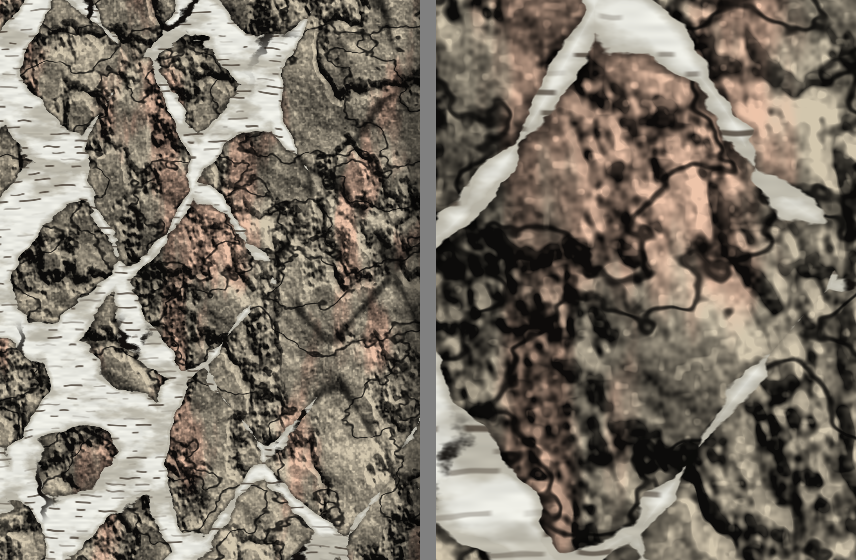
Left: the whole. Right: its middle third, enlarged.
Reproduce this texture procedurally as a Shadertoy shader.

```glsl
// Birch trunk: rugged dark bark plates split by a web of white papery bark.
#define PLATE_PITCH vec2(0.235, 0.172)
#define PLATE_JITTER 0.42
#define WHITE_WIDTH 0.27
#define EDGE_ROUGHNESS 0.42
#define RELIEF 5.0
#define BARK_TONE 0.37
#define DASH_GRID vec2(21.0, 84.0)
#define BARK_TINT vec3(1.03, 0.97, 0.85)
#define WARM_TINT vec3(1.16, 0.96, 0.83)
#define PAPER_COLOR vec3(0.91, 0.91, 0.88)
#define DIRTY_PAPER vec3(0.67, 0.65, 0.59)
#define CRACK_COLOR vec3(0.07, 0.06, 0.05)

float hash(vec2 p) {
    vec3 q = fract(p.xyx * 0.1031);
    q += dot(q, q.yzx + 33.33);
    return fract((q.x + q.y) * q.z);
}

float noise(vec2 p) {
    vec2 i = floor(p), f = fract(p);
    f = f * f * (3.0 - 2.0 * f);
    return mix(mix(hash(i), hash(i + vec2(1, 0)), f.x),
               mix(hash(i + vec2(0, 1)), hash(i + vec2(1, 1)), f.x), f.y);
}

float fbm(vec2 p) {
    float sum = 0.0, amp = 0.516;
    for (int k = 0; k < 5; k++) {
        sum += amp * noise(p);
        p = mat2(1.6, 1.2, -1.2, 1.6) * p + 17.3;
        amp *= 0.5;
    }
    return sum;
}

// Gap between the two nearest plate centres of a staggered diamond lattice.
float plateEdge(vec2 p) {
    vec2 q = p / PLATE_PITCH;
    float row = floor(q.y), near = 9.0, second = 9.0;
    for (int j = -2; j <= 2; j++) {
        float y = row + float(j);
        float shift = 0.5 * mod(y, 2.0);
        for (int i = -2; i <= 2; i++) {
            vec2 id = vec2(floor(q.x) + float(i), y);
            vec2 jitter = vec2(hash(id + 41.0), hash(id + 83.0)) - 0.5;
            vec2 d = abs(q - id - vec2(shift, 0.0) - PLATE_JITTER * jitter);
            d = pow(d * vec2(2.0, 1.0), vec2(1.3));
            float r = pow(d.x + d.y, 1.0 / 1.3);
            second = min(second, max(near, r));
            near = min(near, r);
        }
    }
    return second - near;
}

float barkHeight(vec2 p) {
    float lumps = fbm(p * vec2(20.0, 17.0));
    float ridges = abs(fbm(p * vec2(13.0, 9.0) + 31.0) - 0.5);
    return lumps + 0.8 * smoothstep(0.0, 0.12, ridges);
}

vec3 barkColor(vec2 p, float edge) {
    float h = barkHeight(p);
    float slope = h - barkHeight(p + vec2(0.0018, 0.0036));
    float broad = fbm(p * vec2(7.0, 5.0) + 5.0);
    float tone = BARK_TONE + 0.55 * (broad - 0.5) + 0.28 * (h - 1.0);
    tone += clamp(RELIEF * slope * 0.5, -0.25, 0.26);
    // lichen grains and fine pits
    tone += 0.16 * smoothstep(0.6, 0.9, noise(p * 190.0));
    tone += 0.16 * (noise(p * 310.0 + 9.0) - 0.5);
    // deep furrows and thin cracks
    float furrow = smoothstep(0.0, 0.22, edge + 0.5 * (fbm(p * 24.0) - 0.4));
    float crack = abs(fbm(p * vec2(9.0, 12.0) + 70.0) - 0.48);
    tone *= mix(0.35, 1.0, furrow);
    tone *= mix(0.25, 1.0, smoothstep(0.002, 0.022, crack));
    float warm = smoothstep(0.55, 0.7, fbm(p * vec2(16.0, 5.0) + 52.0));
    return clamp(tone, 0.045, 0.8) * mix(BARK_TINT, WARM_TINT, warm);
}

// Short dark horizontal dashes, one candidate per grid cell.
float dashes(vec2 p) {
    vec2 q = p * DASH_GRID;
    q.y += 1.4 * noise(p * vec2(9.0, 6.0)) + 0.25 * noise(p * 70.0);
    float row = floor(q.y);
    q.x += 7.0 * hash(vec2(row, 3.0));
    vec2 id = vec2(floor(q.x), row), f = fract(q) - 0.5;
    float halfLength = mix(0.12, 0.46, hash(id + 11.0));
    float along = smoothstep(halfLength, halfLength - 0.1, abs(f.x));
    float across = smoothstep(0.2, 0.06, abs(f.y));
    return along * across * smoothstep(0.3, 0.8, hash(id + 29.0));
}

vec3 paperColor(vec2 p, float depth) {
    float stain = fbm(p * vec2(14.0, 30.0) + 19.0);
    float dirt = smoothstep(0.48, 0.72, stain) + smoothstep(0.17, 0.0, depth);
    vec3 col = mix(PAPER_COLOR, DIRTY_PAPER, clamp(dirt, 0.0, 1.0) * 0.75);
    col *= 0.95 + 0.1 * noise(p * vec2(60.0, 240.0));
    col = mix(col, CRACK_COLOR * 4.0, 0.8 * dashes(p));
    // jagged upright splits
    float split = noise(p * vec2(10.0, 2.5) + 6.0) - 0.5;
    split = abs(split + 0.13 * (fbm(p * vec2(30.0, 48.0)) - 0.5));
    float present = smoothstep(0.45, 0.65, noise(p * vec2(7.0, 8.0) + 14.0));
    return mix(col, CRACK_COLOR, present * smoothstep(0.03, 0.012, split));
}

void mainImage(out vec4 fragColor, in vec2 fragCoord) {
    vec2 p = fragCoord / iResolution.y;
    vec2 warp = vec2(noise(p * 5.0), noise(p * 5.0 + 40.0)) - 0.5;
    float edge = plateEdge(p + 0.07 * warp);
    // white web: wide on the left and low down, vanishing to the right
    float width = WHITE_WIDTH + 0.95 * (noise(p * vec2(5.0, 3.5) + 23.0) - 0.5);
    width += 0.14 * smoothstep(0.6, 0.2, p.x) - 0.5 * smoothstep(0.46, 0.68, p.x);
    float rough = EDGE_ROUGHNESS * (fbm(p * vec2(24.0, 46.0) + 8.0) - 0.5);
    float depth = width - edge + rough;
    float white = smoothstep(-0.012, 0.018, depth);
    float shade = smoothstep(-0.13, -0.01, depth) * smoothstep(0.0, 0.15, width);
    vec3 bark = barkColor(p, edge + max(width, 0.0)) * (1.0 - 0.45 * shade);
    bark *= 1.0 - 0.45 * smoothstep(0.7, 0.75, p.x + 0.03 * warp.x);
    fragColor = vec4(mix(bark, paperColor(p, depth), white), 1.0);
}
```
